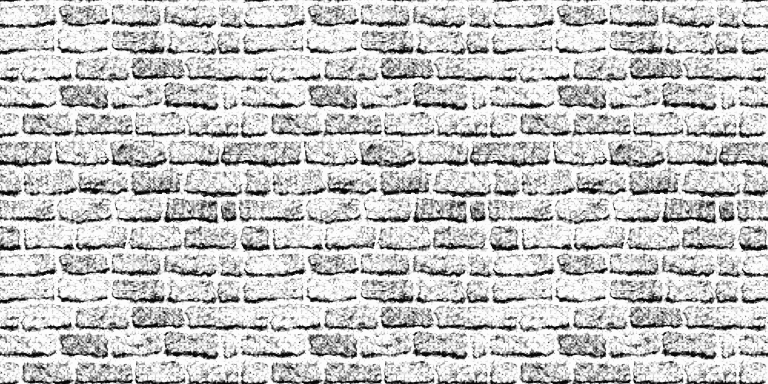
Write a WebGL 2 fragment shader that draws this texture.

```glsl
#version 300 es
precision highp float;
// Rough stone-brick wall in stippled black ink on white paper.
// A tile of nine courses repeats both ways; each brick is a wobbly rounded box
// whose shaded lower rim, relief and tone are turned into ink by fine grain.
uniform vec2 u_resolution;
out vec4 outColor;

#define COURSES_ACROSS 27.76 // canvas width in course heights
#define TILE 9.0             // tile size in course heights
#define BRICK_STEP 1.97      // usual brick length with its joint
#define CLOSER_JOINT 8.71    // joint beside the short closing brick
#define MORTAR 0.09          // half width of an upright joint
#define RIM_WIDTH 0.07
#define GRAIN 18.0           // grain cells per course
#define INK_START -0.5       // darkness over grain where ink begins
#define INK_FULL 0.8         // and where it is solid
#define PAPER vec3(0.99)
#define INK vec3(0.03)

float hash(vec2 p) {
  return fract(sin(dot(p, vec2(127.1, 311.7))) * 43758.5);
}

// Value noise that wraps at the tile; freq is in cells per course.
float noise(vec2 p, vec2 freq) {
  vec2 q = p * freq, cell = floor(q) + 0.5, f = fract(q), period = TILE * freq;
  f = f * f * (3.0 - 2.0 * f);
  vec2 a = floor(mod(cell, period)), b = floor(mod(cell + 1.0, period));
  return mix(mix(hash(a), hash(vec2(b.x, a.y)), f.x),
             mix(hash(vec2(a.x, b.y)), hash(b), f.x), f.y);
}

float relief(vec2 p) {
  return 0.65 * noise(p, vec2(2.0, 4.0)) + 0.35 * noise(p, vec2(6.0, 9.0));
}

float roundedBox(vec2 p, vec2 halfSize, float radius) {
  vec2 d = abs(p) - halfSize + radius;
  return length(max(d, 0.0)) + min(max(d.x, d.y), 0.0) - radius;
}

// Distances to the joints left and right of x, and the index of the left one.
vec3 brickSpan(float x, float course) {
  bool early = mod(course, 2.0) < 0.5 && course > 0.5;
  bool noCloser = mod(course, 3.0) > 1.5 && course < 6.0;
  vec3 span = vec3(TILE, TILE, 0.0);
  for (int k = 0; k < 5; k++) {
    if (k == 4 && noCloser) continue;
    float id = float(k);
    float joint = k == 4 ? CLOSER_JOINT : (early ? 0.8 : 2.03) + id * BRICK_STEP;
    joint += 0.2 * (hash(vec2(course + 3.0, id + 17.0)) - 0.5);
    float toLeft = mod(x - joint, TILE);
    if (toLeft < span.x) span.xz = vec2(toLeft, id);
    span.y = min(span.y, mod(joint - x, TILE));
  }
  return span;
}

void main() {
  // Course units, counted down from the top; courses vary gently in height.
  vec2 p = vec2(gl_FragCoord.x, u_resolution.y - gl_FragCoord.y);
  p *= COURSES_ACROSS / u_resolution.x;
  p.y += 0.07 * sin(6.28319 * (p.y - 0.7) / TILE);

  // Uneven brick outlines
  vec2 wobble = vec2(noise(p + 4.3, vec2(3.0)), noise(p, vec2(1.0, 2.0))) - 0.5;
  wobble += 0.6 * (vec2(noise(p + 1.7, vec2(7.0)), noise(p + 6.1, vec2(6.0))) - 0.5);
  vec2 q = p + 0.16 * wobble;

  // Brick shape
  float course = mod(floor(q.y), TILE);
  vec3 span = brickSpan(q.x, course);
  vec2 brickId = vec2(course, span.z);
  vec2 halfSize = vec2(0.5 * (span.x + span.y) - MORTAR,
                       0.35 + 0.05 * hash(brickId + 31.0));
  vec2 local = vec2(0.5 * (span.x - span.y), fract(q.y) - 0.53);
  float dist = roundedBox(local, halfSize, 0.16);
  float inside = 1.0 - smoothstep(-0.04, 0.03, dist);

  // Rim: heavy below, medium on the left, thin and broken elsewhere
  float below = smoothstep(0.16, 0.36, local.y);
  float leftSide = 1.0 - smoothstep(-halfSize.x, 0.16 - halfSize.x, local.x);
  float wear = noise(p + 2.6, vec2(2.0, 3.0));
  float width = RIM_WIDTH * mix(0.65, 0.7 + 0.7 * wear, below);
  float rim = exp(-dist * dist / (width * width));
  rim *= 0.22 + 0.78 * below + 0.3 * leftSide * (1.0 - below);
  rim *= 0.45 + 0.9 * wear;

  // Face: tone of the brick, worn patches, downhill shading and a few cracks
  float tone = hash(brickId + 5.0);
  float patches = noise(p + 7.4, vec2(1.0, 2.0));
  float slope = relief(p) - relief(p + vec2(0.03, 0.1));
  float crack = 1.0 - smoothstep(0.0, 0.035, abs(noise(p + 3.2, vec2(1.0, 2.0)) - 0.5));
  float face = 0.03 + 0.3 * tone * tone + 0.28 * patches * patches;
  face += 0.42 * smoothstep(0.08, 0.34, slope) + 0.2 * below;
  face += 0.3 * crack * step(0.55, hash(brickId + 11.0));

  // Stipple
  float grain = 0.72 * noise(p, vec2(GRAIN)) + 0.28 * noise(p + 5.5, vec2(9.0));
  grain = 0.5 + 1.2 * (grain - 0.5);
  float darkness = mix(-0.08, face, inside) + rim;
  float ink = smoothstep(INK_START, INK_FULL, darkness - grain);
  outColor = vec4(mix(PAPER, INK, ink), 1.0);
}
```
